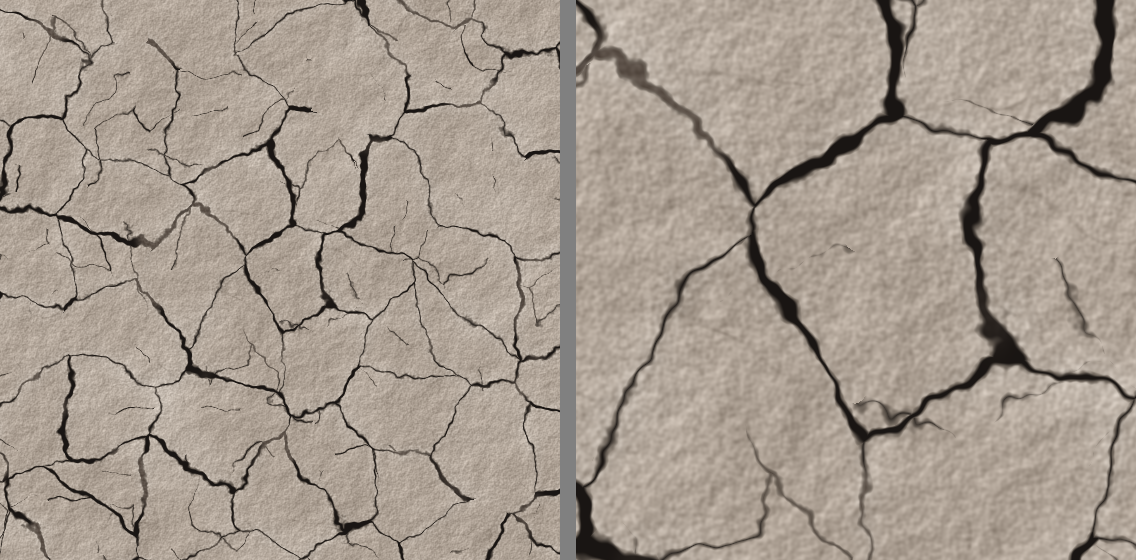
Left, the full canvas; right, a detail of the centre.
Reproduce this texture procedurally as a WebGL 2 fragment shader.

```glsl
#version 300 es
precision highp float;

uniform vec2 u_resolution;
out vec4 fragColor;

const vec3 CLAY = vec3(0.690, 0.641, 0.592);
const vec3 DUST = vec3(0.745, 0.708, 0.668);
const vec3 SILT = vec3(0.42, 0.37, 0.33);
const vec3 WALL = vec3(0.34, 0.305, 0.27);
const vec3 VOID = vec3(0.10, 0.083, 0.073);

vec2 hash2(vec2 p) {
    vec3 q = fract(p.xyx * vec3(0.1031, 0.1030, 0.0973));
    q += dot(q, q.yzx + 33.33);
    return fract((q.xx + q.yz) * q.zy);
}

float lattice(vec2 cell, vec2 offset) {
    float angle = 6.2832 * hash2(cell).x;
    return dot(vec2(cos(angle), sin(angle)), offset);
}

float gradientNoise(vec2 p) {
    vec2 i = floor(p), f = fract(p);
    vec2 u = f * f * f * (f * (f * 6.0 - 15.0) + 10.0);
    vec2 e = vec2(1.0, 0.0);
    float low = mix(lattice(i, f), lattice(i + e.xy, f - e.xy), u.x);
    float high = mix(lattice(i + e.yx, f - e.yx), lattice(i + 1.0, f - 1.0), u.x);
    return mix(low, high, u.y);
}

vec2 warp(vec2 p, float frequency, float amount) {
    vec2 q = p * frequency;
    return amount * vec2(gradientNoise(q + 17.0), gradientNoise(q + 71.0));
}

float roughHeight(vec2 p) {
    float sum = 0.0, amplitude = 1.0;
    p *= 18.0;
    for (int i = 0; i < 5; i++) {
        sum += amplitude * gradientNoise(p + 31.0);
        p = mat2(0.8, -0.6, 0.6, 0.8) * p * 2.05;
        amplitude *= 0.6;
    }
    return sum;
}

vec2 cellPoint(vec2 cell, float seed) {
    return cell + 0.06 + 0.88 * hash2(cell + seed);
}

// Signed distance to the nearest open crack, negative inside it
float crackGap(vec2 p, float scale, float seed, float closedShare, float halfWidth) {
    p *= scale;
    vec2 base = floor(p), home = base, toHome = vec2(8.0);
    for (int k = 0; k < 9; k++) {
        vec2 cell = base + vec2(k % 3, k / 3) - 1.0;
        vec2 r = cellPoint(cell, seed) - p;
        if (dot(r, r) < dot(toHome, toHome)) {
            toHome = r;
            home = cell;
        }
    }
    float gap = 1.0;
    for (int k = 0; k < 25; k++) {
        vec2 cell = home + vec2(k % 5, k / 5) - 2.0;
        if (cell == home) continue;
        vec2 r = cellPoint(cell, seed) - p;
        float edge = dot(0.5 * (r + toHome), normalize(r - toHome)) / scale;
        float chance = hash2(home + cell + seed + 150.0).y;
        float opening = (chance - closedShare) / (1.0 - closedShare);
        float width = opening < 0.0 ? -1.0 : halfWidth * mix(0.22, 1.0, opening * opening);
        gap = min(gap, edge - width);
    }
    return gap;
}

void main() {
    float side = min(u_resolution.x, u_resolution.y);
    vec2 p = gl_FragCoord.xy / side;
    float soft = max(0.0011, 0.75 / side);

    // Jagged plates and fine branches
    vec2 jagged = p + warp(p, 7.0, 0.045) + warp(p, 27.0, 0.013) + warp(p, 85.0, 0.0045);
    float swell = clamp(1.0 + 1.1 * gradientNoise(p * 13.0) + 0.7 * gradientNoise(p * 60.0), 0.3, 1.7);
    float plateGap = crackGap(jagged, 6.6, 40.0, 0.10, 0.0040 * swell);
    vec2 branched = jagged + warp(p, 16.0, 0.02);
    float fade = 0.004 * smoothstep(0.0, 0.25, gradientNoise(p * 6.0 + 9.0));
    float branchGap = crackGap(branched, 11.5, 90.0, 0.66, 0.0015 * swell) + fade;

    // Rough ground lit from the upper left
    float relief = roughHeight(p) - roughHeight(p + vec2(-0.0014, 0.0014));
    float grain = gradientNoise(p * 235.0);
    float patches = gradientNoise(p * 5.0 + 3.0) + 0.6 * gradientNoise(p * 15.0);
    float crease = smoothstep(0.035, 0.0, abs(gradientNoise(jagged * vec2(9.0, 13.0))));
    crease *= smoothstep(0.0, 0.3, gradientNoise(p * 8.0 + 50.0));
    float rim = exp(-max(plateGap, 0.0) * 85.0);
    float dust = clamp(0.55 * rim + 0.45 * patches + 0.5 * grain * rim, 0.0, 0.8);
    vec3 color = mix(CLAY, DUST, dust);
    color += 0.42 * relief + 0.075 * grain + 0.035 * patches - 0.05 * crease;

    // Crumbling lips, then dark or silted openings
    float gap = min(plateGap, branchGap);
    float lip = smoothstep(0.0012 + soft, -0.0003, gap + 0.0015 * grain);
    float core = smoothstep(soft, -soft, gap + 0.0004);
    float silted = smoothstep(0.14, 0.34, gradientNoise(p * 9.0 + 120.0));
    vec3 inside = mix(VOID, SILT + 0.12 * grain, 0.8 * silted);
    color = mix(color, WALL, 0.75 * lip);
    color = mix(color, inside, core);
    fragColor = vec4(clamp(color, 0.0, 1.0), 1.0);
}
```
